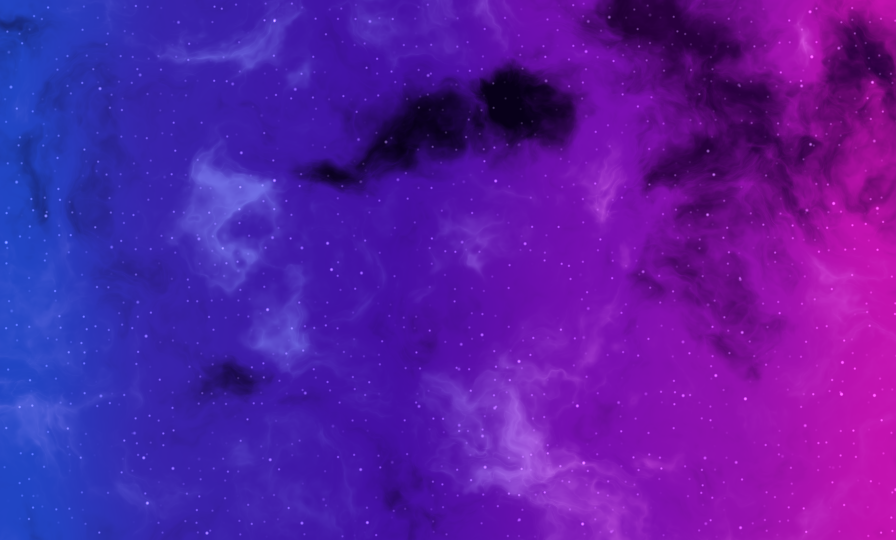
Reproduce this background procedurally as a WebGL 2 fragment shader.

```glsl
#version 300 es
precision highp float;
uniform vec2 u_resolution;
out vec4 fragColor;

// Each cloud: centre x, centre y, radius, strength (canvas height = 1)
const vec4 GLOWS[12] = vec4[12](
  vec4(0.43, 0.60, 0.11, 0.50), vec4(0.53, 0.41, 0.05, 0.45),
  vec4(1.12, 0.66, 0.09, 0.42), vec4(0.86, 0.52, 0.05, 0.40),
  vec4(1.48, 0.93, 0.06, 0.60), vec4(0.01, 0.23, 0.11, 0.42),
  vec4(0.92, 0.17, 0.10, 0.42), vec4(1.09, 0.31, 0.11, 0.34),
  vec4(0.42, 0.96, 0.12, 0.32), vec4(0.74, 0.92, 0.12, 0.28),
  vec4(1.54, 0.43, 0.14, 0.30), vec4(1.04, 0.05, 0.10, 0.35));
const vec4 VOIDS[12] = vec4[12](
  vec4(0.93, 0.80, 0.085, 1.15), vec4(0.75, 0.72, 0.07, 0.65),
  vec4(0.61, 0.65, 0.06, 0.50), vec4(1.18, 0.96, 0.12, 0.70),
  vec4(1.28, 0.64, 0.13, 0.78), vec4(1.62, 0.84, 0.13, 0.75),
  vec4(1.35, 0.42, 0.09, 0.60), vec4(1.49, 0.64, 0.08, 0.60),
  vec4(1.36, 0.83, 0.14, 0.55), vec4(0.46, 0.31, 0.06, 0.45),
  vec4(0.03, 0.95, 0.09, 0.35), vec4(0.80, 0.03, 0.12, 0.35));

float hash(vec2 p) {
  return fract(sin(dot(p, vec2(127.1, 311.7))) * 43758.5453);
}

float noise(vec2 p) {
  vec2 i = floor(p), f = fract(p);
  f = f * f * (3.0 - 2.0 * f);
  return mix(mix(hash(i), hash(i + vec2(1, 0)), f.x),
             mix(hash(i + vec2(0, 1)), hash(i + vec2(1, 1)), f.x), f.y);
}

float fbm(vec2 p, int octaves) {
  float sum = 0.0, amp = 0.5;
  for (int i = 0; i < octaves; i++) {
    sum += amp * noise(p);
    p = mat2(1.6, 1.2, -1.2, 1.6) * p + 7.3;
    amp *= 0.52;
  }
  return sum;
}

// Thin bright creases where the noise crosses its middle value
float filaments(vec2 p) {
  float sum = 0.0, amp = 0.6;
  for (int i = 0; i < 4; i++) {
    float ridge = 1.0 - abs(2.0 * noise(p) - 1.0);
    sum += amp * ridge * ridge * ridge;
    p = mat2(1.6, 1.2, -1.2, 1.6) * p + 3.7;
    amp *= 0.55;
  }
  return sum;
}

float clouds(vec2 p, vec4 list[12]) {
  float sum = 0.0;
  for (int i = 0; i < 12; i++) {
    vec2 d = (p - list[i].xy) / list[i].z;
    sum += list[i].w * exp(-0.8 * dot(d, d));
  }
  return sum;
}

float stars(vec2 p, float cells, float density, float radius) {
  vec2 id = floor(p * cells);
  vec2 centre = 0.25 + 0.5 * vec2(hash(id + 3.1), hash(id + 8.7));
  float d = length(fract(p * cells) - centre) / cells;
  float present = step(1.0 - density, hash(id));
  return present * hash(id + 5.9) * (1.0 - smoothstep(0.0, radius, d));
}

// Blue through violet to magenta, left to right
vec3 nebulaHue(float x) {
  vec3 c = mix(vec3(0.13, 0.27, 0.77), vec3(0.22, 0.14, 0.68), smoothstep(0.0, 0.20, x));
  c = mix(c, vec3(0.27, 0.06, 0.65), smoothstep(0.15, 0.46, x));
  c = mix(c, vec3(0.47, 0.06, 0.70), smoothstep(0.42, 0.68, x));
  c = mix(c, vec3(0.60, 0.07, 0.69), smoothstep(0.65, 0.88, x));
  return mix(c, vec3(0.76, 0.07, 0.69), smoothstep(0.82, 1.0, x));
}

void main() {
  vec2 p = gl_FragCoord.xy / u_resolution.y;
  float x = gl_FragCoord.x / u_resolution.x;

  // Ragged displacement of all the cloud shapes
  vec2 warp = vec2(fbm(p * 5.0, 5), fbm(p * 5.0 + 19.0, 5)) - 0.5;
  vec2 q = p + 0.17 * warp;
  float mist = fbm(p * 4.0 + 2.5 * warp + 11.0, 6) - 0.5;
  float grain = fbm(p * 18.0 + 3.0 * warp, 5) - 0.5;
  float threads = filaments(p * 5.0 + 2.2 * warp);
  float glow = clouds(q, GLOWS);
  float gloom = clouds(q, VOIDS);

  // Light balance: negative is void, positive is lit gas
  float light = 0.75 * mist + 0.35 * grain + 0.28 * (threads - 0.4);
  light += glow * (0.5 + 0.7 * threads) - gloom * (0.85 - 0.7 * grain);

  vec3 hue = nebulaHue(x + 0.06 * warp.x);
  vec3 voidColor = mix(vec3(0.03, 0.0, 0.10), vec3(0.16, 0.0, 0.25), smoothstep(0.58, 0.75, x));
  vec3 litColor = mix(vec3(0.46, 0.46, 0.92), vec3(0.86, 0.36, 0.90), smoothstep(0.35, 0.8, x));
  vec3 color = mix(hue, voidColor, smoothstep(0.0, 0.85, -light));
  color = mix(color, litColor, 0.9 * smoothstep(0.0, 0.75, light));

  // Fine and sparse stars
  float sparkle = 0.5 * stars(p, 42.0, 0.45, 0.0035) + 0.8 * stars(p + 4.3, 17.0, 0.25, 0.0045);
  color += sparkle * vec3(0.65, 0.55, 0.75);
  fragColor = vec4(clamp(color, 0.0, 1.0), 1.0);
}
```
